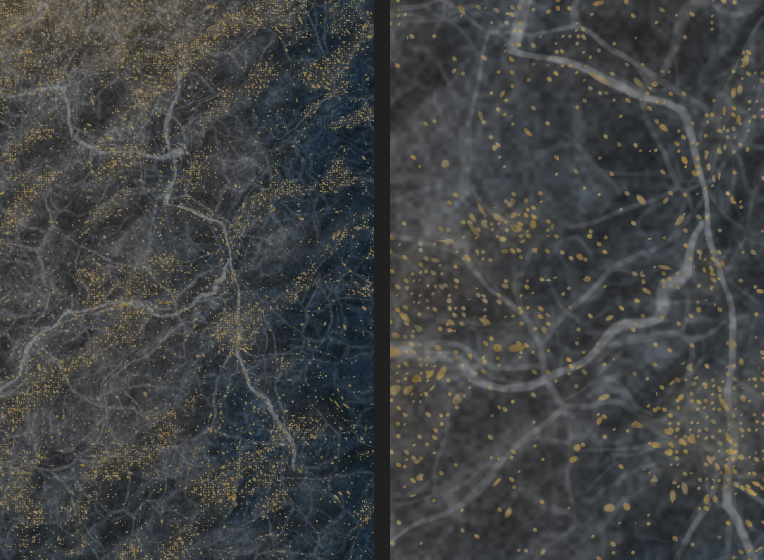
Left, the full canvas; right, a detail of the centre.
This texture is drawn by a Shadertoy shader. Its source:

```glsl
// Aerial view of dark moorland: pale branching tracks, blue shade and ochre flecks.

vec2 hash2(vec2 p) {
    vec3 q = fract(p.xyx * vec3(0.1031, 0.1030, 0.0973));
    q += dot(q, q.yzx + 33.33);
    return fract((q.xx + q.yz) * q.zy);
}

float noise(vec2 p) {
    vec2 i = floor(p), f = fract(p);
    f = f * f * (3.0 - 2.0 * f);
    return mix(mix(hash2(i).x, hash2(i + vec2(1, 0)).x, f.x),
               mix(hash2(i + vec2(0, 1)).x, hash2(i + vec2(1, 1)).x, f.x), f.y);
}

float fbm(vec2 p) {
    float sum = 0.0, amp = 0.5;
    for (int i = 0; i < 5; i++) {
        sum += amp * noise(p);
        p = mat2(1.6, 1.2, -1.2, 1.6) * p + 7.3;
        amp *= 0.5;
    }
    return sum;
}

vec2 warp(vec2 p, float freq) {
    return vec2(noise(p * freq + 3.0), noise(p * freq + 41.0)) - 0.5;
}

// Distance to the nearest border between irregular cells
float cellBorder(vec2 p) {
    vec2 base = floor(p), nearest = vec2(0);
    float best = 9.0, border = 9.0;
    for (int k = 0; k < 9; k++) {
        vec2 g = base + vec2(k % 3 - 1, k / 3 - 1);
        vec2 r = g + hash2(g + 50.0) - p;
        if (dot(r, r) < best) { best = dot(r, r); nearest = r; }
    }
    for (int k = 0; k < 25; k++) {
        vec2 g = base + vec2(k % 5 - 2, k / 5 - 2);
        vec2 r = g + hash2(g + 50.0) - p, d = r - nearest;
        if (dot(d, d) > 1e-4) border = min(border, dot(0.5 * (r + nearest), normalize(d)));
    }
    return border;
}

float pathDistance(vec2 p, vec2 path[7]) {
    float d = 9.0;
    for (int i = 0; i < 6; i++) {
        vec2 a = p - path[i], b = path[i + 1] - path[i];
        d = min(d, length(a - b * clamp(dot(a, b) / dot(b, b), 0.0, 1.0)));
    }
    return d;
}

float line(float d, float width, float pixel) {
    return 1.0 - smoothstep(width * 0.3, width + pixel, d);
}

// Small irregular dots, present where a random value falls below the density
float flecks(vec2 p, float freq, float density, float pixel) {
    vec2 q = p * freq, id = floor(q);
    vec2 rnd = hash2(id + freq), shift = hash2(id + 17.0);
    vec2 d = q - id - 0.3 - 0.4 * shift;
    d.x += d.y * (rnd.y - 0.5);
    float size = 0.2 + 0.25 * rnd.y;
    return step(rnd.x, density) * (1.0 - smoothstep(size * 0.5, size + pixel * freq * 0.4, length(d)));
}

void mainImage(out vec4 fragColor, in vec2 fragCoord) {
    vec2 p = fragCoord / iResolution.y;
    float pixel = 1.0 / iResolution.y;
    vec2 bent = p + 0.035 * warp(p, 13.0) + 0.012 * warp(p, 42.0);
    vec2 slant = mat2(0.77, -0.64, 0.64, 0.77) * bent;
    float patches = fbm(bent * 7.0);

    // Ground: warm grey at left, deep blue at right and towards the foot
    float shade = smoothstep(0.25, 0.66, p.x + 0.5 * (patches - 0.48) + 0.08 * (0.5 - p.y));
    shade = max(shade, 0.45 * smoothstep(0.3, 0.0, p.y));
    vec3 color = mix(vec3(0.215, 0.217, 0.222), vec3(0.075, 0.120, 0.160), shade);
    float heath = smoothstep(0.3, 0.02, length((p - vec2(0.08, 1.0)) * vec2(0.75, 1.4)) + 0.2 * (patches - 0.5));
    color = mix(color, vec3(0.33, 0.30, 0.25), heath * 0.8);
    float gully = fbm(slant * vec2(14.0, 34.0) + 9.0);
    color *= 0.78 + 0.5 * smoothstep(0.25, 0.7, gully);

    // Fine wisps that follow the slopes
    float flow = fbm(bent * 9.0 + 20.0);
    float wisps = pow(0.5 + 0.5 * sin(flow * 75.0 + 5.0 * noise(p * 30.0)), 4.0);
    color += vec3(0.060, 0.064, 0.067) * wisps * smoothstep(0.3, 0.65, noise(p * 11.0 + 5.0));

    // Branching tracks at three sizes, broken up by noise
    float tracks = 0.0;
    for (int i = 0; i < 3; i++) {
        float freq = 7.5 * pow(1.75, float(i));
        vec2 q = bent + 0.25 / freq * warp(p + float(i), freq * 1.7);
        float d = cellBorder(q * freq + 11.0 * float(i)) / freq;
        float kept = smoothstep(0.25, 0.6, noise(p * freq * 0.9 + 31.0 * float(i)));
        float strength = 0.8 - 0.17 * float(i);
        tracks = max(tracks, kept * strength * line(d, 0.0032 - 0.0005 * float(i), pixel));
        tracks = max(tracks, kept * 0.22 * exp(-d * 170.0));
    }
    color = mix(color, mix(vec3(0.40, 0.405, 0.41), vec3(0.27, 0.31, 0.34), shade), tracks * 0.8);

    // Main tracks
    vec2 trunk[7] = vec2[7](vec2(0.31, 0.88), vec2(0.30, 0.63), vec2(0.385, 0.61), vec2(0.42, 0.49),
                            vec2(0.41, 0.36), vec2(0.48, 0.27), vec2(0.54, 0.17));
    vec2 upper[7] = vec2[7](vec2(-0.02, 0.82), vec2(0.06, 0.835), vec2(0.13, 0.845), vec2(0.135, 0.77),
                            vec2(0.18, 0.74), vec2(0.27, 0.73), vec2(0.33, 0.73));
    vec2 lower[7] = vec2[7](vec2(-0.02, 0.29), vec2(0.05, 0.35), vec2(0.11, 0.44), vec2(0.20, 0.45),
                            vec2(0.28, 0.43), vec2(0.36, 0.47), vec2(0.40, 0.54));
    float road = min(pathDistance(bent, trunk), min(pathDistance(bent, upper), pathDistance(bent, lower)));
    float roadMark = max(line(road, 0.0042, pixel), 0.3 * exp(-road * 110.0));
    color = mix(color, vec3(0.44, 0.45, 0.46), roadMark * 0.8);

    // Ochre flecks gathered in slanting bands and beside the roads
    float bands = smoothstep(0.50, 0.72, fbm(slant * vec2(11.0, 22.0) + 60.0));
    float density = 0.05 + 0.5 * bands + 0.22 * heath + 0.15 * exp(-road * 45.0);
    float dots = max(flecks(bent, 140.0, density * 0.6, pixel), flecks(p, 235.0, density * 0.8, pixel));
    vec3 ochre = mix(vec3(0.50, 0.46, 0.38), vec3(0.62, 0.50, 0.24), noise(p * 75.0));
    color = mix(color, vec3(0.35, 0.32, 0.27), bands * 0.3);
    color = mix(color, ochre, dots * 0.8);

    // Rough grain
    float grain = 0.6 * noise(p * 290.0) + 0.4 * noise(p * 130.0 + 8.0) - 0.5;
    color *= 1.0 + 0.62 * grain;
    fragColor = vec4(clamp(color + 0.012, 0.0, 1.0), 1.0);
}
```
